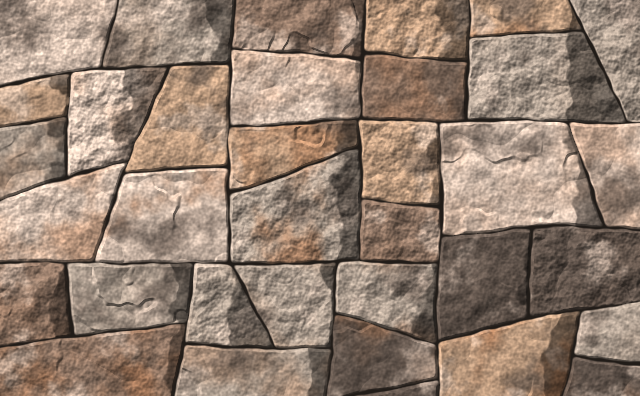
Reproduce this texture procedurally as a Shadertoy shader.

```glsl
// Dry stone wall: a pinwheel of five blocks is cut again and again by slanted
// lines into tight-fitting stones. Each gets its own tint, stains and cleft
// relief, lit from the upper left by a directional height difference.

#define PALE  vec3(0.77, 0.69, 0.63)
#define GREY  vec3(0.61, 0.555, 0.505)
#define TAN   vec3(0.67, 0.55, 0.45)
#define BROWN vec3(0.50, 0.41, 0.35)
#define DARK  vec3(0.34, 0.295, 0.265)
#define RUST  vec3(0.58, 0.40, 0.28)
#define JOINT vec3(0.13, 0.11, 0.095)
#define GAP   0.0026
#define BEVEL 0.009
#define WARP  0.030
#define ROUGH 0.009
#define LIGHT vec2(-0.55, 0.83)

struct Stone { float edge; float id; vec2 lo; vec2 hi; };

float hash(vec2 p) {
    vec3 q = fract(p.xyx * 0.1031);
    q += dot(q, q.yzx + 33.33);
    return fract((q.x + q.y) * q.z);
}

// Random value number k of a stone
float rnd(float id, float k) { return hash(vec2(id * 317.0, k * 13.7 + 1.0)); }

float corner(vec2 cell, vec2 offset) {
    float a = 6.2832 * hash(cell);
    return dot(vec2(cos(a), sin(a)), offset);
}

// Gradient noise
float noise(vec2 p) {
    vec2 i = floor(p), f = fract(p), e = vec2(1, 0);
    vec2 u = f * f * f * (f * (f * 6.0 - 15.0) + 10.0);
    return mix(mix(corner(i, f), corner(i + e, f - e), u.x),
               mix(corner(i + e.yx, f - e.yx), corner(i + 1.0, f - 1.0), u.x), u.y);
}

float fbm(vec2 p, int octaves) {
    float sum = 0.0, amp = 0.6;
    for (int i = 0; i < octaves; i++) {
        sum += amp * noise(p);
        p = mat2(1.6, 1.2, -1.2, 1.6) * p + 7.3;
        amp *= 0.5;
    }
    return sum;
}

float smoothMin(float a, float b, float k) {
    float h = max(k - abs(a - b), 0.0) / k;
    return min(a, b) - 0.25 * h * h * k;
}

// Finds the stone under p and the distance to its outline
Stone layStone(vec2 p) {
    float aspect = iResolution.x / iResolution.y;
    p += WARP * vec2(noise(p * 2.5), noise(p * 2.5 + 19.0));
    p += 0.007 * vec2(fbm(p * 15.0, 2), fbm(p * 15.0 + 31.0, 2));

    // Pinwheel of four blocks around a middle one
    vec2 lo = vec2(-0.1), hi = vec2(aspect + 0.1, 1.1);
    vec2 a = vec2(0.36 * aspect, 0.34), b = vec2(0.69 * aspect, 0.69);
    float id = 0.1;
    if (p.x < b.x && p.y < a.y)      { hi = vec2(b.x, a.y); id = 0.23; }
    else if (p.x > b.x && p.y < b.y) { lo.x = b.x; hi.y = b.y; id = 0.37; }
    else if (p.x > a.x && p.y > b.y) { lo = vec2(a.x, b.y); id = 0.59; }
    else if (p.x < a.x && p.y > a.y) { lo.y = a.y; hi.x = a.x; id = 0.83; }
    else { lo = a; hi = b; }
    vec2 m = min(p - lo, hi - p);
    float edge = smoothMin(m.x, m.y, 0.01);

    // Slanted cuts until the stone is small enough
    for (int i = 0; i < 6; i++) {
        vec2 size = hi - lo;
        float area = size.x * size.y;
        bool tooLong = size.x > 2.8 * size.y && area > 0.04;
        if (area < mix(0.04, 0.16, rnd(id, 1.0)) && !tooLong) break;
        bool upright = size.x > 1.3 * size.y;
        float s = 2.0 * rnd(id, 2.0) - 1.0;
        float slant = (upright ? 0.5 : 0.3) * s * s * s + 0.06 * s;
        vec2 mid = mix(lo, hi, mix(0.34, 0.66, rnd(id, 3.0)));
        vec2 pivot = upright ? vec2(mid.x, 0.5 * (lo.y + hi.y)) : vec2(0.5 * (lo.x + hi.x), mid.y);
        vec2 normal = normalize(upright ? vec2(1.0, slant) : vec2(slant, 1.0));
        float d = dot(p - pivot, normal);
        edge = smoothMin(edge, abs(d), 0.01);
        if (upright) { if (d > 0.0) lo.x = mid.x; else hi.x = mid.x; }
        else         { if (d > 0.0) lo.y = mid.y; else hi.y = mid.y; }
        id = rnd(id, d > 0.0 ? 4.0 : 5.0);
    }
    return Stone(edge, id, lo, hi);
}

// Narrow rim, flat facets, broken cleft ledges and rough grain
float relief(vec2 p, Stone s) {
    vec2 q = p + 20.0 * s.id;
    float turn = 6.2832 * rnd(s.id, 11.0);
    float strata = 5.0 * dot(q, vec2(cos(turn), sin(turn))) + 3.0 * fbm(q * 4.0, 4);
    float broken = smoothstep(-0.1, 0.3, noise(q * 6.0 + 11.0)) * rnd(s.id, 7.0);
    float ledge = smoothstep(0.85, 1.0, fract(strata)) - fract(strata);
    float facet = abs(fbm(q * 4.5 + 50.0, 3));
    float grain = fbm(q * 16.0, 4) * mix(0.5, 1.7, rnd(s.id, 6.0));
    float rim = smoothstep(0.0, BEVEL, s.edge);
    return rim * (0.003 + ROUGH * grain + 0.022 * facet + 0.007 * broken * ledge);
}

// Base tint with dark, pale and rusty stains and fine speckle
vec3 stoneColor(vec2 p, Stone s) {
    vec2 q = p + 30.0 * s.id;
    vec3 tints[6] = vec3[6](GREY, PALE, TAN, BROWN, GREY, DARK);
    vec3 col = tints[int(rnd(s.id, 8.0) * 5.99)];
    float stain = fbm(q * 5.0, 5), crust = fbm(q * 8.0 + 40.0, 5);
    float rust = rnd(s.id, 9.0);
    col = mix(col, RUST, 0.75 * rust * rust * smoothstep(-0.1, 0.2, fbm(q * 4.0 + 70.0, 5)));
    col = mix(col, DARK, 0.65 * smoothstep(0.08, 0.30, -stain));
    col = mix(col, PALE, 0.55 * smoothstep(0.06, 0.28, crust));
    return col * (1.05 + 0.20 * noise(q * 65.0) + 0.20 * noise(q * 130.0));
}

void mainImage(out vec4 fragColor, in vec2 fragCoord) {
    vec2 p = fragCoord / iResolution.y;
    float px = 1.0 / iResolution.y, reach = 0.003;
    Stone s = layStone(p);
    vec2 ahead = p + reach * LIGHT;
    float slope = (relief(p, s) - relief(ahead, layStone(ahead))) / reach;
    vec3 col = stoneColor(p, s) * clamp(1.0 + 1.0 * slope, 0.5, 1.25);

    // Ragged shaded face at the right end of some stones
    float turned = p.x - s.hi.x + 0.08 * rnd(s.id, 10.0) - 0.02 + 0.10 * fbm(p * 8.0, 4);
    col *= 1.0 - 0.42 * smoothstep(-0.004, 0.006, turned);

    // Dark open joints of uneven width
    float open = GAP + 0.004 * noise(p * 7.0) + 0.003 * noise(p * 30.0);
    col = mix(JOINT, col, smoothstep(open - px, open + px, s.edge));
    fragColor = vec4(col, 1.0);
}
```
